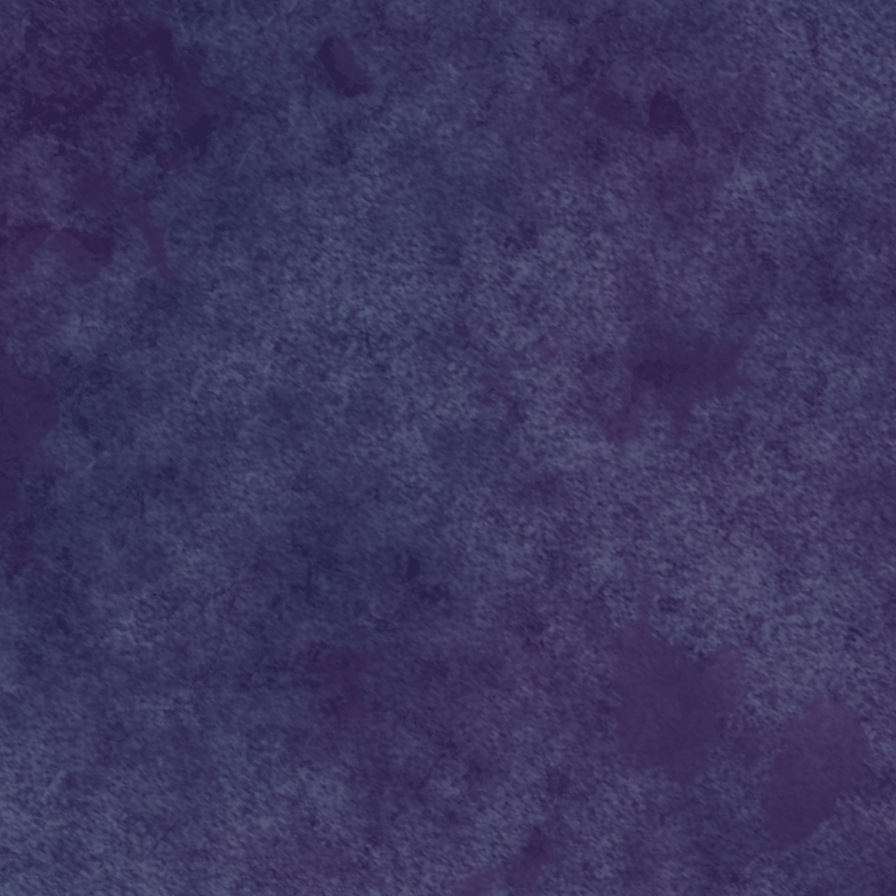
Write a WebGL 1 fragment shader that draws this texture.

```glsl
precision highp float;
uniform vec2 u_resolution;

#define BASE_COLOR vec3(0.239, 0.218, 0.376)
#define TONE_STEP vec3(0.027, 0.033, 0.028)
#define PLUM_STEP vec3(0.014, -0.007, 0.000)
#define CLOUD_SCALE 3.2
#define PATCH_SCALE 5.5
#define MOTTLE_SCALE 24.0
#define GRAIN_SCALE 200.0
#define GRAIN_AMOUNT 0.92
#define FIBRE_WIDTH 0.0019
#define FIBRE_AMOUNT 2.0

float hash(vec2 p) {
  vec3 q = fract(vec3(p.xyx) * 0.1031);
  q += dot(q, q.yzx + 33.33);
  return fract((q.x + q.y) * q.z);
}

float noise(vec2 p) {
  vec2 cell = floor(p);
  vec2 f = fract(p);
  f = f * f * (3.0 - 2.0 * f);
  float low = mix(hash(cell), hash(cell + vec2(1.0, 0.0)), f.x);
  float high = mix(hash(cell + vec2(0.0, 1.0)), hash(cell + 1.0), f.x);
  return mix(low, high, f.y);
}

mat2 rotation(float angle) {
  float c = cos(angle);
  float s = sin(angle);
  return mat2(c, s, -s, c);
}

// Fractal noise, centred on zero with a spread of about one
float fbm(vec2 p) {
  float sum = 0.0;
  float weight = 0.5;
  mat2 turn = rotation(0.65);
  for (int i = 0; i < 5; i++) {
    sum += weight * (noise(p) - 0.5);
    p = turn * p * 2.03 + 17.3;
    weight *= 0.56;
  }
  return sum * 8.0;
}

// Short bent strands, pale when positive and dark when negative
float fibres(vec2 uv, float scale, float density) {
  vec2 p = uv * scale;
  vec2 home = floor(p);
  float width = FIBRE_WIDTH * scale;
  float sum = 0.0;
  for (int y = -1; y <= 1; y++) {
    for (int x = -1; x <= 1; x++) {
      vec2 cell = home + vec2(float(x), float(y));
      vec2 seed = cell + scale * 3.7;
      float present = step(hash(seed), density);
      vec2 center = cell + 0.2 + 0.6 * vec2(hash(seed + 11.0), hash(seed + 23.0));
      vec2 q = rotation(hash(seed + 37.0) * 3.14159) * (p - center);
      q.y += (hash(seed + 41.0) - 0.5) * 1.8 * q.x * q.x;
      float reach = mix(0.15, 0.45, hash(seed + 53.0));
      float along = 1.0 - smoothstep(reach * 0.4, reach, abs(q.x));
      float across = exp(-q.y * q.y / (width * width));
      float shade = hash(seed + 67.0) < 0.6 ? 1.0 : -0.9;
      sum += present * shade * along * across;
    }
  }
  return sum;
}

void main() {
  vec2 uv = gl_FragCoord.xy / u_resolution;

  // Broad clouds and a warped coordinate for ragged edges
  vec2 ragged = vec2(fbm(uv * 22.0 + 3.0), fbm(uv * 22.0 + 51.0));
  vec2 warped = uv + 0.009 * ragged;
  float cloud = fbm(warped * CLOUD_SCALE + 8.0);
  float mottle = fbm(uv * MOTTLE_SCALE + 29.0);

  // Bare plum patches where the rough coat is worn away
  float wear = fbm(warped * PATCH_SCALE + 71.0) - 0.35 * cloud;
  float bare = smoothstep(1.0, 1.6, wear);
  float coat = 1.0 - 0.65 * bare;
  float rough = coat * (0.65 + 0.55 * smoothstep(-1.0, 1.2, cloud + 0.5 * mottle));

  // Fine grain, stretched along a falling diagonal
  vec2 grainUv = rotation(0.6) * uv * GRAIN_SCALE * vec2(0.72, 1.15);
  float grain = (noise(grainUv) - 0.5) * 2.9 + (noise(grainUv * 1.6 + 9.0) - 0.5) * 2.6;
  float fleck = smoothstep(0.78, 0.95, noise(grainUv * 0.65 + 40.0));

  // Small dark pits and clefts
  float pitField = fbm(warped * vec2(38.0, 27.0) + 90.0) - 0.3 * cloud;
  float pit = smoothstep(1.2, 2.0, pitField);

  // Strands of three sizes gather in some areas
  float gather = smoothstep(-0.6, 1.0, fbm(uv * 4.0 + 120.0));
  float strands = fibres(uv + 0.001 * ragged, 9.0, 0.22) * 0.65;
  strands += fibres(uv, 24.0, 0.45) * gather * 0.7;
  strands += fibres(uv, 47.0, 0.5) * (0.25 + 0.4 * gather);

  float tone = 0.56 * cloud + 0.46 * mottle * coat - 0.9 * bare + 0.12;
  tone += rough * (GRAIN_AMOUNT * grain + 1.0 * fleck);
  tone += FIBRE_AMOUNT * strands * coat - 1.1 * pit;

  // Drift between plum and blue
  float plum = 0.55 * fbm(warped * 2.6 + 150.0) + 1.0 * bare - 0.15 * grain * rough;
  vec3 color = BASE_COLOR + TONE_STEP * clamp(tone, -2.8, 3.6);
  color += PLUM_STEP * clamp(plum, -1.9, 1.9);
  gl_FragColor = vec4(color, 1.0);
}
```
